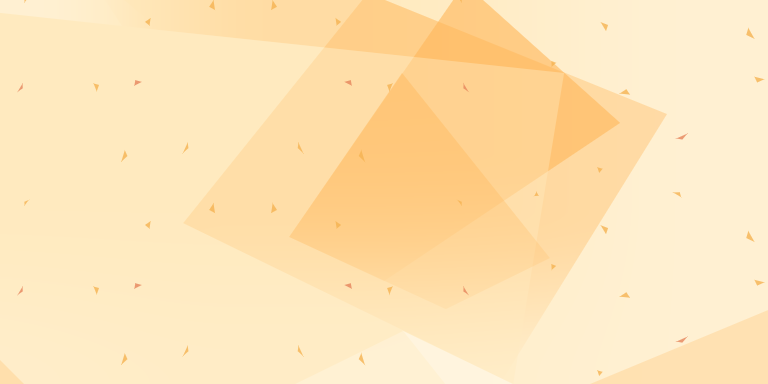
Write a WebGL 1 fragment shader that draws this background.

```glsl
precision highp float;
// Warm abstract background: large translucent sheets overlap on a cream
// gradient, with small mirrored paper shards scattered over them.
// Each sheet is a convex quad made of four half planes, faded by a gradient.

uniform vec2 u_resolution;

const vec3 CREAM  = vec3(1.0, 0.918, 0.750);
const vec3 IVORY  = vec3(1.0, 0.941, 0.822);
const vec3 WHITE  = vec3(1.0, 0.975, 0.920);
const vec3 ORANGE = vec3(1.0, 0.720, 0.360);
const vec3 AMBER  = vec3(0.96, 0.700, 0.320);
const vec3 CORAL  = vec3(0.90, 0.520, 0.360);

float hash(vec2 p) {
  return fract(sin(dot(p, vec2(127.1, 311.7))) * 43758.5453);
}

// Signed distance to the line a-b, positive on its right side.
float side(vec2 p, vec2 a, vec2 b) {
  vec2 d = normalize(b - a);
  return dot(p - a, vec2(d.y, -d.x));
}

// Coverage of a convex quad with clockwise corners.
float quad(vec2 p, vec2 a, vec2 b, vec2 c, vec2 d, float pixel) {
  float dist = min(min(side(p, a, b), side(p, b, c)),
                   min(side(p, c, d), side(p, d, a)));
  return clamp(dist / pixel + 0.5, 0.0, 1.0);
}

// Coverage of a thin triangle centred on the origin.
float shard(vec2 p, float size, float width, float pixel) {
  vec2 left = vec2(-size, -width);
  vec2 tip = vec2(0.2 * size, width);
  vec2 right = vec2(size, -width);
  float dist = min(side(p, left, tip),
                   min(side(p, tip, right), side(p, right, left)));
  return clamp(dist / pixel + 0.5, 0.0, 1.0);
}

// Shards on a jittered grid, mirrored in x and repeating every three rows.
vec3 addShards(vec3 color, vec2 p, float pixel) {
  const float CELL = 0.1763;
  vec2 grid = vec2(abs(p.x - 0.633), p.y) / CELL;
  vec2 id = floor(grid);
  id.y = mod(id.y, 3.0);
  vec2 jitter = vec2(hash(id + 3.1), hash(id + 7.7)) - 0.5;
  vec2 q = (fract(grid) - 0.5 - 0.7 * jitter) * CELL;
  float angle = 6.2832 * hash(id + 12.3);
  float c = cos(angle), s = sin(angle);
  q = mat2(c, -s, s, c) * q;
  float size = mix(0.005, 0.019, hash(id + 21.9));
  float width = mix(0.003, 0.007, hash(id + 33.4));
  float present = step(hash(id + 45.2), 0.74);
  vec3 tint = mix(AMBER, CORAL, step(0.75, hash(id + 58.6)));
  return mix(color, tint, 0.8 * present * shard(q, size, width, pixel));
}

void main() {
  float pixel = 1.0 / u_resolution.y;
  vec2 p = gl_FragCoord.xy * pixel;
  p.x *= 2.0 * u_resolution.y / u_resolution.x;

  vec2 apex = vec2(1.469, 0.810);
  vec2 innerLeft = vec2(0.753, 0.383);

  // Background gradient and the pale upper left strip
  vec3 color = mix(CREAM, IVORY, smoothstep(0.9, 1.8, p.x));
  color = mix(color, IVORY, 0.6 * smoothstep(0.5, 0.0, p.y));
  float strip = quad(p, vec2(-0.2, 1.1), vec2(0.2, 1.1),
                     vec2(0.42, 0.921), vec2(-0.2, 0.988), pixel);
  color = mix(color, IVORY, strip * smoothstep(0.42, 0.1, p.x));

  // Large outer sheet
  float outer = quad(p, vec2(0.477, 0.419), vec2(0.958, 1.018),
                     vec2(1.737, 0.703), vec2(1.31, 0.013), pixel);
  color = mix(color, ORANGE, 0.38 * outer * smoothstep(-0.05, 0.45, p.y));

  // Tilted inner sheet
  float inner = quad(p, innerLeft, vec2(1.21, 1.043),
                     vec2(1.615, 0.680), vec2(1.0, 0.268), pixel);
  color = mix(color, ORANGE, 0.62 * inner * smoothstep(0.12, 0.6, p.y));

  // Long wedge along the top
  float wedge = quad(p, vec2(0.26, 1.02), vec2(0.953, 1.02),
                     apex, vec2(0.318, 0.932), pixel);
  color = mix(color, ORANGE, 0.27 * wedge * smoothstep(0.2, 0.7, p.x));

  // Cream veil hanging from the apex
  float veil = quad(p, vec2(-0.2, 0.988), apex,
                    vec2(1.32, -0.1), vec2(-0.2, -0.1), pixel);
  color = mix(color, CREAM, 0.38 * veil * smoothstep(-0.2, 0.6, p.x));

  // Darker central sheet
  float core = quad(p, innerLeft, vec2(1.047, 0.810),
                    vec2(1.432, 0.328), vec2(1.161, 0.195), pixel);
  color = mix(color, ORANGE, 0.46 * core * smoothstep(-0.1, 0.8, p.y));

  // Pale light at the bottom, in two steps
  vec2 lightTop = vec2(1.05, 0.138);
  float light = quad(p, lightTop, vec2(1.336, 0.0),
                     vec2(1.54, -0.1), vec2(0.565, -0.1), pixel);
  float bright = quad(p, lightTop, vec2(1.336, 0.0),
                      vec2(1.54, -0.1), vec2(1.239, -0.1), pixel);
  color = mix(color, WHITE, 0.35 * light + 0.3 * bright);

  // Corner sheets
  float cornerRight = quad(p, vec2(1.45, -0.036), vec2(2.1, 0.234),
                           vec2(2.1, -0.1), vec2(1.5, -0.1), pixel);
  float cornerLeft = quad(p, vec2(-0.1, -0.1), vec2(-0.1, 0.1625),
                          vec2(0.1625, -0.1), vec2(0.0, -0.1), pixel);
  color = mix(color, ORANGE, 0.27 * max(cornerRight, cornerLeft));

  gl_FragColor = vec4(addShards(color, p, pixel), 1.0);
}
```
